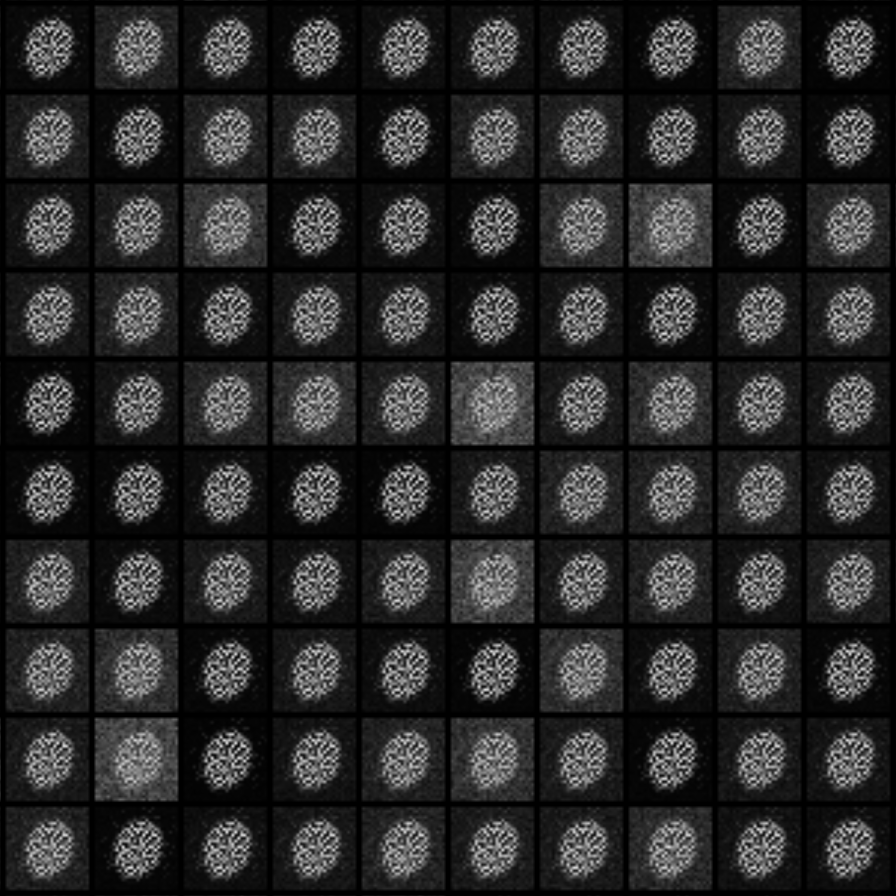
This pattern is drawn by a WebGL 2 fragment shader. Its source:

```glsl
#version 300 es
precision highp float;
// Ten by ten contact sheet of grainy grey blobs on dark square tiles.
// A coarse lattice of 302 cells holds 28-cell tiles with 2-cell black gaps;
// each tile shares one grain, its haze and contrast vary by a tile hash.
uniform vec2 u_resolution;
out vec4 fragColor;

float hash(vec2 p) {
    vec3 q = fract(p.xyx * vec3(0.1031, 0.1030, 0.0973));
    q += dot(q, q.yzx + 33.33);
    return fract((q.x + q.y) * q.z);
}

// High-frequency grain: a random value minus the mean of its neighbours.
float grain(vec2 p) {
    vec2 e = vec2(1.0, 0.0);
    float around = hash(p + e.xy) + hash(p - e.xy) + hash(p + e.yx) + hash(p - e.yx);
    return hash(p) - 0.25 * around;
}

// Grey value of one lattice cell.
float cellValue(vec2 cell) {
    vec2 tile = floor(cell / 30.0);
    vec2 p = cell - tile * 30.0 - 2.0;
    if (min(p.x, p.y) < 0.0) return 0.0;

    // Haze per tile: mostly faint, with a few pale outliers
    float t = hash(tile * 7.0 + 91.0);
    float haze = 0.012 + 0.13 * t + 0.17 * pow(t, 12.0);
    float contrast = 0.95 - 1.6 * haze;

    // Slightly leaning oval with a soft rim
    vec2 d = p + 0.5 - vec2(14.5, 13.9);
    d.x -= 0.14 * d.y;
    float r = length(d / vec2(8.6, 10.6));
    float blob = 1.0 - smoothstep(0.72, 1.12, r);

    // Shared grain with a little independent noise
    float own = hash(cell + 400.0);
    float spots = clamp(0.38 + 1.25 * grain(p + 50.0) + 0.12 * (own - 0.5), 0.0, 1.0);
    float speckle = mix(hash(p + 170.0), own, 0.5);

    // Sparse stray flecks around the oval
    float flecks = step(0.9, hash(p + 230.0)) * (1.0 - smoothstep(1.1, 1.8, r));
    return haze * (0.4 + 1.2 * speckle) + contrast * (blob * spots + 0.13 * flecks * (1.0 - blob));
}

void main() {
    // Blend the four nearest cells for soft grain and soft tile edges
    vec2 g = gl_FragCoord.xy / u_resolution * 302.0 - 0.5;
    vec2 cell = floor(g);
    vec2 f = g - cell;
    float low = mix(cellValue(cell), cellValue(cell + vec2(1.0, 0.0)), f.x);
    float high = mix(cellValue(cell + vec2(0.0, 1.0)), cellValue(cell + 1.0), f.x);
    float grey = mix(low, high, f.y);
    fragColor = vec4(vec3(clamp(grey, 0.0, 1.0)), 1.0);
}
```
